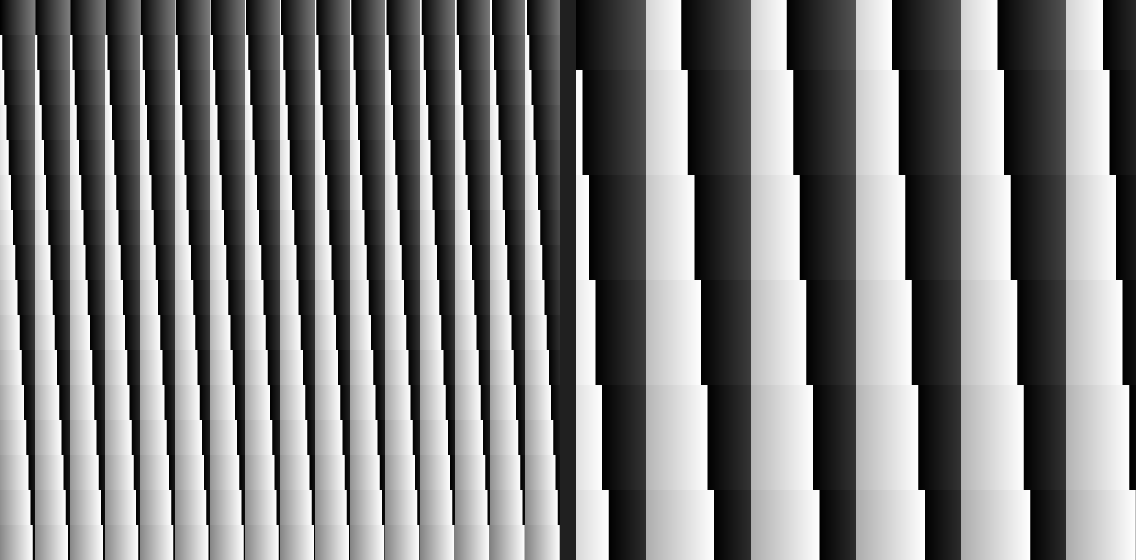
Left, the full canvas; right, a detail of the centre.
A WebGL 1 fragment shader for this pattern:

```glsl
precision highp float;

uniform vec2 u_resolution;

const float CELLS = 16.0;      // repeats across and down
const float RAMP_SLOPE = 0.5;  // brightness gained across one cell
const int SAMPLES = 4;         // antialiasing samples per axis

// Sawtooth ramp whose black-to-white jump advances with reading order.
float cellShade(vec2 uv) {
    vec2 grid = vec2(uv.x, 1.0 - uv.y) * CELLS;
    vec2 cell = floor(grid);
    float order = cell.y * CELLS + cell.x;
    float split = order / (CELLS * CELLS);
    return fract((fract(grid.x) - split) * RAMP_SLOPE);
}

void main() {
    // Average a regular grid of samples inside the pixel.
    vec2 corner = gl_FragCoord.xy - 0.5;
    float total = 0.0;
    for (int j = 0; j < SAMPLES; j++) {
        for (int i = 0; i < SAMPLES; i++) {
            vec2 offset = (vec2(float(i), float(j)) + 0.5) / float(SAMPLES);
            total += cellShade((corner + offset) / u_resolution);
        }
    }
    float shade = total / float(SAMPLES * SAMPLES);
    gl_FragColor = vec4(vec3(shade), 1.0);
}
```
